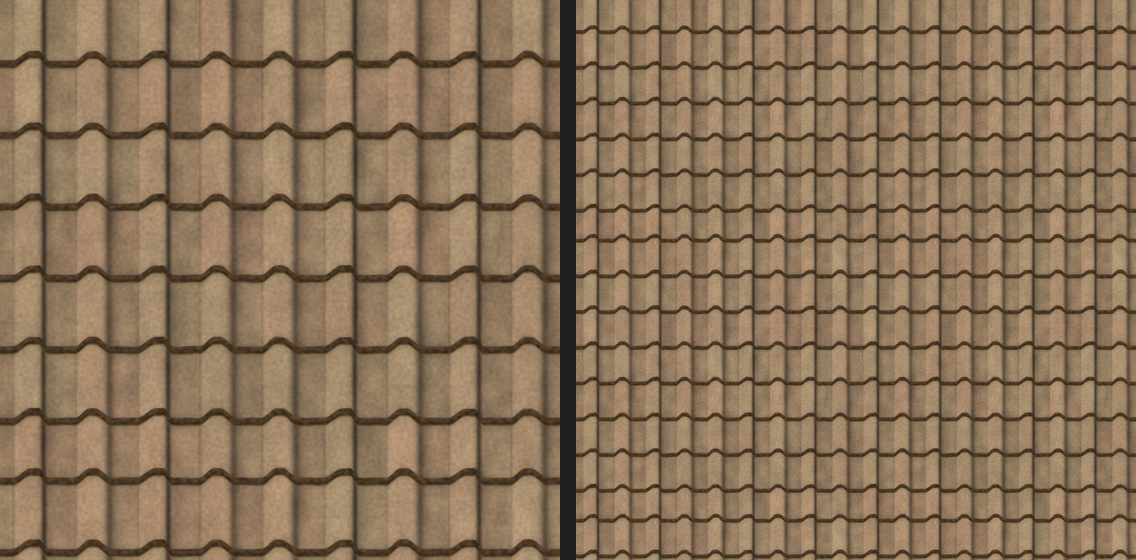
Left, the tile; right, the same tile 2 across and 2 down.
A WebGL 1 fragment shader for this texture:

```glsl
precision highp float;
// Clay roof: nine tile columns by eight overlapping courses, one course shorter.
// Each column is a raised roll beside a flat pan; the roll profile bends the dark
// lower lip of every course. Wrapping gradient noise adds grain, stains and moss.

uniform vec2 u_resolution;

const float COLUMNS = 9.0;
const float COURSES = 8.0;
const float COURSE_HEIGHT = 0.1276;  // the last course takes what remains
const vec2 ORIGIN = vec2(0.0221, 0.853);
const float ROLL_RISE = 0.0168;
const float LIP_HEIGHT = 0.0128;
const float LIP_WOBBLE = 0.0016;
const float PAN_LIGHT = 0.875;
const float STAIN = 0.085;
const float GRAIN = 0.10;

const vec3 CLAY = vec3(0.665, 0.560, 0.445);
const vec3 ROSE_TINT = vec3(1.015, 0.980, 0.975);
const vec3 OCHRE_TINT = vec3(0.990, 1.005, 0.985);
const vec3 LIP_LIGHT = vec3(0.370, 0.280, 0.195);
const vec3 LIP_DARK = vec3(0.170, 0.125, 0.075);
const vec3 MOSS = vec3(0.330, 0.285, 0.150);

float hash(vec2 p) {
  vec3 q = fract(p.xyx * vec3(0.1031, 0.1030, 0.0973));
  q += dot(q, q.yzx + 33.33);
  return fract((q.x + q.y) * q.z);
}

float cornerSlope(vec2 cell, vec2 offset, vec2 period) {
  float angle = 6.28318 * hash(mod(cell, period) + 0.5);
  return dot(vec2(cos(angle), sin(angle)), offset);
}

// Gradient noise over the canvas, with a whole number of cells per side.
float noise(vec2 uv, vec2 period) {
  vec2 p = uv * period;
  vec2 c = floor(p), f = p - c;
  vec2 w = f * f * f * (f * (f * 6.0 - 15.0) + 10.0);
  vec2 e = vec2(1.0, 0.0);
  float low = mix(cornerSlope(c, f, period), cornerSlope(c + e.xy, f - e.xy, period), w.x);
  float high = mix(cornerSlope(c + e.yx, f - e.yx, period), cornerSlope(c + e.xx, f - e.xx, period), w.x);
  return mix(low, high, w.y);
}

// Height of the roll across a column: jointed tiles drop off later and steeper.
float rollProfile(float x, float joint) {
  float rise = smoothstep(0.0, mix(0.25, 0.30, joint), x);
  float fall = smoothstep(mix(0.33, 0.42, joint), mix(0.60, 0.58, joint), x);
  return rise * (1.0 - fall);
}

float gaussian(float x, float width) {
  return exp(-x * x / (width * width));
}

void main() {
  vec2 uv = gl_FragCoord.xy / u_resolution;
  float pixel = 1.0 / u_resolution.y;

  // Columns: four of the nine, evenly spread, carry an open side joint.
  float across = fract(uv.x - ORIGIN.x) * COLUMNS;
  float column = floor(across);
  float x = across - column;
  float joint = 1.0 - step(4.0, mod(4.0 * column + 1.0, COLUMNS));

  // Courses, counted downward along the bent lip.
  float wobble = LIP_WOBBLE * noise(uv, vec2(36.0, 16.0));
  float down = fract(1.0 - uv.y - ORIGIN.y + ROLL_RISE * rollProfile(x, joint) + wobble);
  float course = min(floor(down / COURSE_HEIGHT), COURSES - 1.0);
  float top = course * COURSE_HEIGHT;
  float height = min(COURSE_HEIGHT, 1.0 - top);
  float d = down - top;
  d -= height * step(0.5 * height, d);  // signed distance below the nearest lip

  vec2 tile = vec2(column, course);
  float shadeSeed = hash(tile + 3.7);
  float tintSeed = hash(tile + 17.3);
  float edgeSeed = hash(tile + 41.9);

  // Noise layers
  float streaks = noise(uv, vec2(31.0, 9.0));
  float blotches = noise(uv, vec2(23.0, 25.0));
  float grain = noise(uv, vec2(150.0)) + 0.6 * noise(uv, vec2(83.0));

  // Roll and pan shading, with the shadow along the roll's right side
  float edge = mix(0.555, 0.505, joint) + 0.016 * (edgeSeed - 0.5);
  float roll = smoothstep(0.0, 0.07, x) * (1.0 - smoothstep(edge - 0.17, edge, x));
  float light = mix(PAN_LIGHT, 1.0, roll);
  light -= 0.05 * gaussian(x - 0.01, 0.04);
  light *= 1.0 - mix(0.36, 0.54, joint) * gaussian(x - edge, mix(0.062, 0.045, joint));
  light *= 1.0 - 0.09 * gaussian(x - edge - 0.09, 0.08);

  // Weathered clay, the pans a little more stained than the rolls
  light *= 1.0 + 0.07 * (shadeSeed - 0.5);
  light *= 1.0 + STAIN * (streaks + blotches) * mix(1.5, 0.8, roll) + GRAIN * grain;
  vec3 color = CLAY * light * mix(OCHRE_TINT, ROSE_TINT, tintSeed);

  // Worn rim above the lip, contact shadow and moss below it
  float below = max(d - LIP_HEIGHT, 0.0);
  float contact = step(0.0, d) * exp(-below / 0.0045);
  color *= 1.0 - 0.12 * exp(min(d, 0.0) / 0.004) * step(d, 0.0);
  color = mix(color, MOSS, contact * clamp(0.42 + 0.6 * blotches, 0.0, 0.8));

  // Rough lip face, darkest at its foot and in the gap beside a joint
  float depth = clamp(d / LIP_HEIGHT, 0.0, 1.0);
  float rough = noise(uv, vec2(96.0, 128.0)) + 0.5 * noise(uv, vec2(190.0));
  float face = 0.72 - 0.55 * depth * depth + 0.55 * rough;
  face -= 0.45 * joint * gaussian(x - 0.45, 0.10) * (1.0 - depth);
  vec3 lip = mix(LIP_DARK, LIP_LIGHT, clamp(face, 0.0, 1.0));
  float soft = pixel + 0.0012;
  float lipMask = smoothstep(-pixel, pixel, d)
    * (1.0 - smoothstep(LIP_HEIGHT - soft, LIP_HEIGHT + soft, d));

  gl_FragColor = vec4(mix(color, lip, lipMask), 1.0);
}
```
